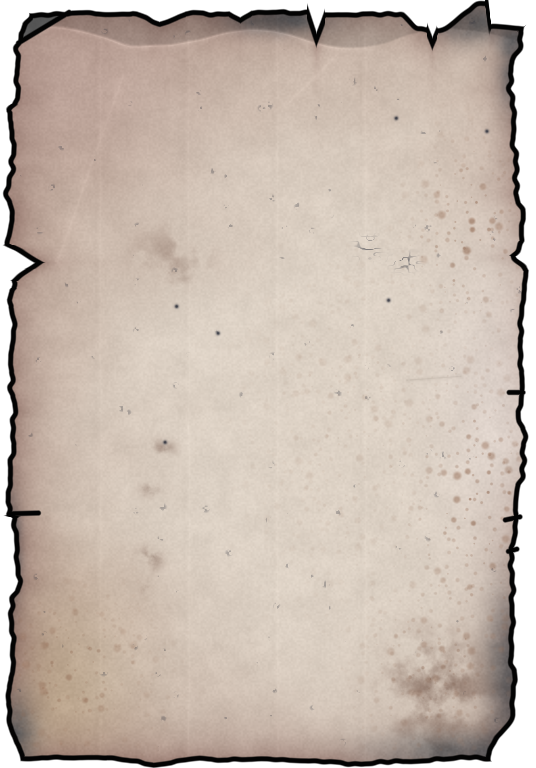
A Shadertoy shader for this texture:

```glsl
// A sheet of old parchment with a torn, ink-outlined rim on white.
// Four edge height functions give the rim; noise, soft blobs and
// jittered cells give the mottling, burnt border, foxing and specks.

vec2 p; // position in canvas heights

float hash(vec2 v) {
    vec3 q = fract(v.xyx * 0.1031);
    q += dot(q, q.yzx + 33.33);
    return fract((q.x + q.y) * q.z);
}

float noise(vec2 v) {
    vec2 i = floor(v), f = fract(v);
    f = f * f * (3.0 - 2.0 * f);
    return mix(mix(hash(i), hash(i + vec2(1, 0)), f.x),
               mix(hash(i + vec2(0, 1)), hash(i + 1.0), f.x), f.y);
}

float fbm(vec2 v) {
    float sum = 0.0, amp = 0.5;
    for (int i = 0; i < 5; i++, amp *= 0.5) {
        sum += amp * noise(v);
        v = mat2(1.6, 1.2, -1.2, 1.6) * v + 7.3;
    }
    return sum;
}

float rise(float a, float b, float x) { return smoothstep(a, b, x); }
float fall(float a, float b, float x) { return 1.0 - smoothstep(a, b, x); }
float tent(float x, float c, float w) { return max(0.0, 1.0 - abs(x - c) / w); }

float blob(float x, float y, float rx, float ry) {
    vec2 q = (p - vec2(x, y)) / vec2(rx, ry);
    return exp(-dot(q, q));
}

float segment(float ax, float ay, float bx, float by) {
    vec2 v = p - vec2(ax, ay), d = vec2(bx - ax, by - ay);
    return length(v - d * clamp(dot(v, d) / dot(d, d), 0.0, 1.0));
}

float ragged(float t, float seed) {
    return 0.009 * noise(vec2(t * 28.0, seed)) + 0.005 * noise(vec2(t * 95.0, seed)) - 0.007;
}

// Positive inside the sheet
float sheet(vec2 v) {
    float x = v.x, y = v.y;
    float left = 0.014 + 0.011 * rise(0.855, 0.866, y) + 0.014 * rise(0.945, 0.985, y)
        + 0.038 * tent(y, 0.658, 0.024) + 0.007 * tent(y, 0.625, 0.025)
        + 0.009 * rise(0.2, 0.25, y) * fall(0.326, 0.331, y) + 0.016 * fall(0.015, 0.06, y);
    float right = 0.668 + 0.012 * rise(0.23, 0.42, y) * fall(0.72, 0.79, y)
        - 0.012 * tent(y, 0.667, 0.02) + 0.011 * rise(0.92, 0.945, y) - 0.03 * fall(0.015, 0.07, y);
    float top = 0.982 - 0.012 * tent(x, 0.208, 0.035) - 0.009 * tent(x, 0.313, 0.015)
        - 0.034 * tent(x, 0.412, 0.012) - 0.02 * rise(0.52, 0.545, x)
        - 0.017 * tent(x, 0.563, 0.007) + 0.032 * rise(0.57, 0.632, x) * fall(0.632, 0.64, x);
    float bottom = 0.013 - 0.008 * tent(x, 0.2, 0.06) - 0.007 * tent(x, 0.47, 0.13);
    return min(min(x - left - ragged(y, 3.0), right + ragged(y, 11.0) - x),
               min(top + 0.6 * ragged(x, 19.0) - y, y - bottom - 0.5 * ragged(x, 29.0)));
}

// Soft dots, one in each jittered cell
float dots(float cells, float density) {
    vec2 g = p * cells, id = floor(g);
    float sum = 0.0;
    for (int k = 0; k < 9; k++) {
        vec2 c = id + vec2(k % 3 - 1, k / 3 - 1), s = c + cells;
        vec2 at = c + 0.15 + 0.7 * vec2(hash(s), hash(s + 41.0));
        float r = 0.12 + 0.25 * hash(s + 83.0);
        sum += step(hash(s + 127.0), density) * fall(0.3 * r, r, length(g - at));
    }
    return min(sum, 1.0);
}

void mainImage(out vec4 fragColor, in vec2 fragCoord) {
    p = fragCoord / iResolution.y;
    float px = 1.0 / iResolution.y, e = 0.0008, d = sheet(p);
    vec2 slope = vec2(sheet(p + vec2(e, 0)) - d, sheet(p + vec2(0, e)) - d) / e;
    float rim = d / max(1.0, length(slope));
    float cloud = fbm(p * 9.0), mottle = fbm(p * 38.0 + 5.0);

    // Pale heart, rosy top left, tan lower left
    float glow = fall(0.35, 1.2, length((p - vec2(0.45, 0.43)) / vec2(0.45, 0.62)) + 0.35 * (cloud - 0.5));
    vec3 col = mix(vec3(0.76, 0.675, 0.62), vec3(0.865, 0.82, 0.77), glow);
    col = mix(col, vec3(0.72, 0.61, 0.58), 0.55 * blob(0.08, 0.9, 0.17, 0.13));
    col = mix(col, vec3(0.72, 0.63, 0.51), 0.65 * blob(0.07, 0.09, 0.1, 0.15));
    float bright = blob(0.66, 0.47, 0.09, 0.2);
    col = mix(col, vec3(0.89, 0.85, 0.83), 0.65 * bright);

    // Burnt border and blue-grey corners
    float burn = (0.25 + 0.75 * cloud) * exp(-max(d, 0.0) / 0.028);
    col = mix(col, vec3(0.54, 0.41, 0.38), burn * (1.0 - 0.7 * bright));
    float corner = blob(0.665, 0.12, 0.03, 0.1) + blob(0.6, 0.02, 0.1, 0.025) + blob(0.67, 0.92, 0.02, 0.06)
        + blob(0.36, 0.975, 0.06, 0.018) + blob(0.61, 0.97, 0.04, 0.025)
        + blob(0.015, 0.28, 0.012, 0.07) + blob(0.02, 0.04, 0.025, 0.05);
    col = mix(col, vec3(0.27, 0.29, 0.31), min(corner * (0.35 + 0.8 * mottle), 0.85));

    // Folds and creases
    float fold = 0.947 + 0.012 * sin(p.x * 24.0) + 0.006 * noise(p * 30.0);
    col *= 1.0 - 0.14 * rise(fold, fold + 0.004, p.y);
    col += 0.07 * exp(-abs(p.y - fold) / 0.002) * fall(0.42, 0.5, p.x);
    for (float i = 0.0; i < 4.0; i++) {
        float off = p.x - 0.13 - 0.115 * i - 0.002 * noise(vec2(p.y * 20.0, i));
        col += 0.02 * exp(-abs(off) / 0.002) - 0.012 * exp(-abs(off + 0.006) / 0.005);
    }
    col += 0.03 * exp(-min(segment(0.16, 0.9, 0.075, 0.66), segment(0.44, 0.93, 0.37, 0.86)) / 0.003);
    col -= 0.07 * exp(-segment(0.53, 0.505, 0.6, 0.51) / 0.0015);

    // Foxing and brown blotches
    float fox = blob(0.61, 0.7, 0.06, 0.1) + blob(0.62, 0.35, 0.06, 0.14) + 0.7 * blob(0.09, 0.12, 0.1, 0.1)
        + 0.6 * blob(0.57, 0.12, 0.09, 0.1) + 0.25 * blob(0.45, 0.45, 0.12, 0.2);
    col = mix(col, vec3(0.58, 0.43, 0.34), min(0.6 * fox * (dots(48.0, 0.5) + 0.6 * dots(85.0, 0.45)), 0.65));
    float blotch = blob(0.195, 0.275, 0.014, 0.014) + blob(0.188, 0.235, 0.008, 0.012)
        + 0.7 * blob(0.198, 0.362, 0.014, 0.01) + 0.8 * blob(0.153, 0.717, 0.007, 0.007)
        + 0.6 * blob(0.212, 0.415, 0.015, 0.012) + 0.4 * blob(0.22, 0.66, 0.05, 0.045)
        + 0.7 * blob(0.57, 0.1, 0.07, 0.07);
    col = mix(col, vec3(0.43, 0.32, 0.27), min(1.0, blotch * rise(0.3, 0.75, mottle)));

    // Ink specks and scratches
    float r = 0.0025, ink = blob(0.23, 0.601, r, r) + blob(0.284, 0.566, r, r) + blob(0.506, 0.609, r, r)
        + blob(0.516, 0.846, r, r) + blob(0.634, 0.829, r, r) + blob(0.215, 0.424, r, r);
    float scratch = fall(0.02, 0.1, abs(noise(p * vec2(110, 190)) - 0.5))
        * (blob(0.479, 0.678, 0.014, 0.012) + blob(0.528, 0.659, 0.014, 0.01));
    float speck = dots(55.0, 0.09) * rise(0.55, 0.7, noise(p * 340.0));
    col = mix(col, vec3(0.2, 0.21, 0.25), min(0.9, ink + 0.3 * speck + 0.6 * scratch));
    col += 0.06 * (mottle - 0.48) + 0.035 * (noise(p * 400.0) - 0.5);

    // Torn flap, slits and inked rim
    float flap = p.y - 0.944 - 0.62 * (p.x - 0.024);
    col = mix(col, vec3(0.27) + 0.15 * mottle, rise(-px, px, flap) * fall(0.09, 0.1, p.x));
    float slits = min(min(segment(0.012, 0.331, 0.05, 0.332), segment(0.663, 0.489, 0.681, 0.489)),
                      min(segment(0.658, 0.323, 0.677, 0.327), segment(0.662, 0.282, 0.673, 0.285)));
    float line = min(min(abs(rim), slits), segment(0.024, 0.944, 0.09, 0.984));
    col = mix(vec3(1), col, rise(-px, px, rim));
    col = mix(col, vec3(0.01), fall(0.0032 - px, 0.0032 + px, line));
    fragColor = vec4(clamp(col, 0.0, 1.0), 1.0);
}
```
